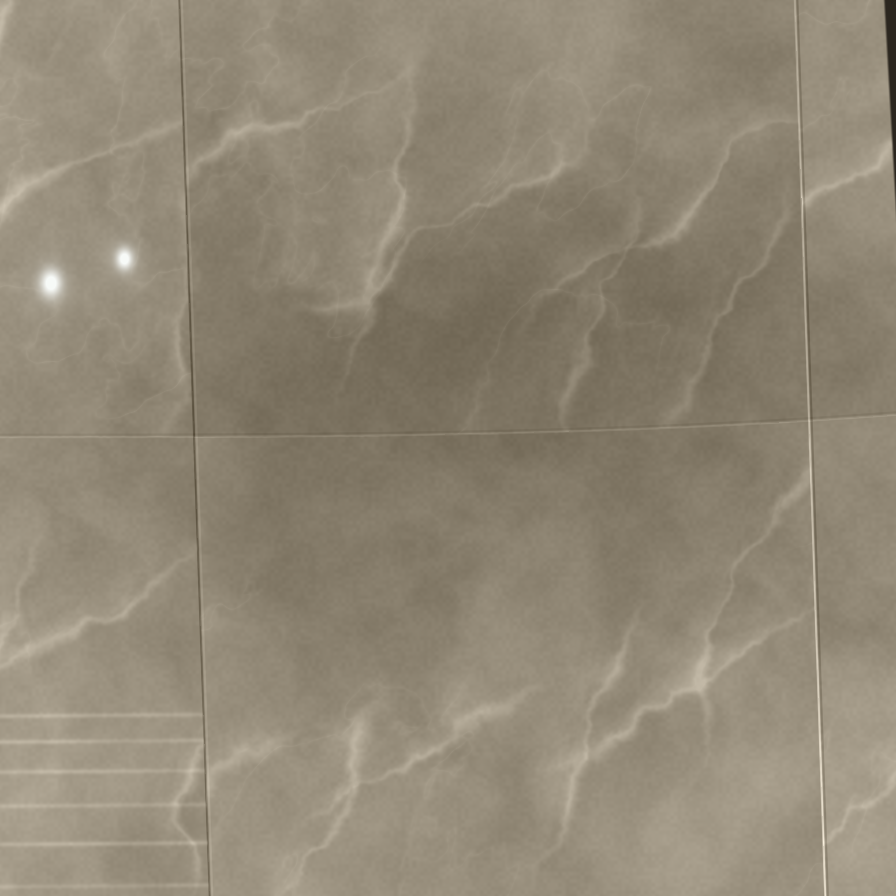
A Shadertoy shader for this texture:

```glsl
// Polished taupe marble wall: large slabs in two rows, parted by thin leaning joints.
// Each slab gets its own clouding, hairline cracks and feathered diagonal veins from
// hashed seeds; soft shading, two lamp glints and faint striped reflections lie on top.

#define SLAB_WIDTH 0.687
#define FIRST_JOINT 0.234
#define JOINT_LEAN 0.034
#define JOINT_HALF_WIDTH 0.0011
#define VEINS_PER_SLAB 6
#define VEIN_STRENGTH 0.115
#define CLOUD_STRENGTH 0.16
#define BASE_TONE 0.615
#define SHADE_DEPTH 0.135
#define WARM_TINT vec3(0.0, -0.037, -0.108)
#define EDGE_COLOUR vec3(0.17, 0.15, 0.12)

float hash(vec2 p) {
    p = fract(p * vec2(0.1031, 0.1137));
    p += dot(p, p.yx + 33.33);
    return fract((p.x + p.y) * p.x * 37.1);
}

float noise(vec2 p) {
    vec2 cell = floor(p), f = fract(p);
    f = f * f * (3.0 - 2.0 * f);
    return mix(mix(hash(cell), hash(cell + vec2(1, 0)), f.x),
               mix(hash(cell + vec2(0, 1)), hash(cell + vec2(1, 1)), f.x), f.y);
}

float fbm(vec2 p) {
    float sum = 0.0, amp = 0.5;
    for (int i = 0; i < 5; i++) {
        sum += amp * noise(p);
        p = mat2(1.6, 1.2, -1.2, 1.6) * p + 17.3;
        amp *= 0.5;
    }
    return sum;
}

vec2 rotate(vec2 p, float angle) {
    float c = cos(angle), s = sin(angle);
    return vec2(c * p.x + s * p.y, c * p.y - s * p.x);
}

// Antialiased line from a distance
float stroke(float d, float halfWidth, float px) {
    return 1.0 - smoothstep(halfWidth - px, halfWidth + px, abs(d));
}

// One tapering vein along x: bright core with a feathered flank on one side
float vein(vec2 p, float halfLength, float seed) {
    float along = p.x / halfLength;
    float fade = 1.0 - smoothstep(0.35, 1.0, abs(along));
    float bend = fbm(vec2(p.x * 9.0, seed)) - 0.48;
    float across = p.y + 0.10 * bend + 0.012 * (fbm(p * 38.0 + seed) - 0.48);
    float swell = noise(vec2(p.x * 13.0, seed + 5.0));
    float core = exp(-pow(across / (0.0025 + 0.009 * swell * swell), 2.0));
    float flank = smoothstep(-0.003, 0.004, across) * exp(-max(across, 0.0) / (0.008 + 0.035 * swell));
    float grain = smoothstep(0.25, 0.7, fbm(p * vec2(14.0, 42.0) + seed));
    return fade * (core * (0.3 + 0.6 * swell) + 0.65 * flank * grain);
}

// Stone tone offset within one slab
float marble(vec2 uv, vec2 slab) {
    vec2 q = uv + 7.0 * slab + 20.0;
    float warp = fbm(q * 5.0);
    float tone = CLOUD_STRENGTH * (fbm(q * 4.0 + 1.5 * warp) - 0.48);
    tone += 0.07 * (fbm(q * 24.0 + 2.0 * warp) - 0.48);
    tone += 0.025 * (noise(q * 240.0) - 0.5);

    // Hairline cracks
    float ridge = abs(fbm(rotate(q, 0.95) * vec2(4.0, 9.0) + warp) - 0.48);
    tone += 0.035 * exp(-ridge * 75.0) * smoothstep(0.35, 0.65, noise(q * 6.0));

    // Veins spread across the slab, alternately shallow and steep
    float veins = 0.0;
    for (int i = 0; i < VEINS_PER_SLAB; i++) {
        float k = float(i), seed = 31.0 * k + 57.0 * slab.x + 91.0 * slab.y + 140.0;
        float jitter = hash(vec2(seed, 3.0)), lift = hash(vec2(seed, 8.0));
        vec2 centre = vec2(FIRST_JOINT + SLAB_WIDTH * (slab.x + (k + jitter) / float(VEINS_PER_SLAB)),
                           0.25 + 0.5 * slab.y + 0.3 * (lift - 0.5));
        float angle = mix(0.62, 1.25, mod(k, 2.0)) + 0.25 * (jitter - 0.5);
        veins += vein(rotate(uv - centre, angle), 0.16 + 0.18 * lift, seed);
    }
    return tone + VEIN_STRENGTH * min(veins, 1.3);
}

void mainImage(out vec4 fragColor, in vec2 fragCoord) {
    vec2 uv = fragCoord / iResolution.xy;
    float px = 0.7 / min(iResolution.x, iResolution.y);

    // Slab layout
    float column = (uv.x - FIRST_JOINT + JOINT_LEAN * uv.y) / SLAB_WIDTH;
    float rowOffset = uv.y - 0.512 - 0.025 * uv.x * uv.x * uv.x;
    vec2 slab = vec2(floor(column), step(0.0, rowOffset));

    // Stone under uneven light
    vec2 d = (uv - vec2(0.55, 0.64)) / vec2(0.45, 0.34);
    float tone = BASE_TONE - SHADE_DEPTH * exp(-dot(d, d)) + marble(uv, slab);

    // Joints: dark groove on the left, lit groove on the right, pale level seam
    float nearest = floor(column + 0.5);
    float offset = (column - nearest) * SLAB_WIDTH;
    float lit = step(0.5, nearest);
    tone += stroke(offset, JOINT_HALF_WIDTH, px) * mix(-0.15, 0.27 - 0.15 * uv.y, lit);
    tone += stroke(offset - 0.003, JOINT_HALF_WIDTH, px) * mix(0.05, -0.10, lit);
    tone += 0.055 * stroke(rowOffset, JOINT_HALF_WIDTH, px);
    tone -= 0.03 * stroke(rowOffset - 0.003, JOINT_HALF_WIDTH, px);

    // Striped reflection, its spacing widening downward
    float stripes = 0.0;
    for (int i = 1; i <= 6; i++) {
        float k = float(i), y = 0.225 - 0.022 * k - 0.0023 * k * k;
        stripes += exp(-pow((uv.y - y - 0.008 * uv.x) / 0.0028, 2.0));
    }
    tone += 0.10 * stripes * (1.0 - step(0.0, column)) * (0.5 + 0.5 * noise(uv * vec2(14.0, 40.0)));

    vec3 colour = tone + WARM_TINT;

    // Lamp glints with a halo
    for (int i = 0; i < 2; i++) {
        float r = length((uv - vec2(0.057, 0.684) - float(i) * vec2(0.082, 0.027)) * vec2(1.15, 0.9));
        float size = 0.014 - 0.003 * float(i);
        float glow = exp(-r * r / (size * size)) + 0.22 * exp(-r / (1.8 * size));
        colour = mix(colour, vec3(0.97, 0.98, 0.97), min(glow, 1.0));
    }

    // Dark frame at the upper right
    float frame = uv.x - 0.986 - 0.056 * (1.0 - uv.y);
    colour = mix(colour, EDGE_COLOUR, smoothstep(-px, px + 0.002, frame));
    fragColor = vec4(clamp(colour, 0.0, 1.0), 1.0);
}
```
